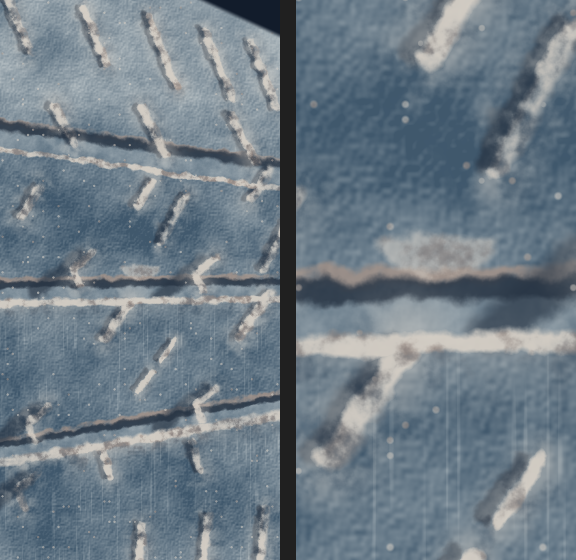
Left: the whole. Right: its middle third, enlarged.
Reproduce this texture procedurally as a Shadertoy shader.

```glsl
// Worn, dusty tyre tread seen close up: three long grooves fan across blue-grey rubber,
// with rows of slanted sipes and hooked notches between them. Distances to strokes, roughened
// by noise, build separate dust and shadow masks that are laid over a mottled base.

#define RUBBER_DARK vec3(0.25, 0.345, 0.425)
#define RUBBER_PALE vec3(0.64, 0.685, 0.71)
#define DUST vec3(0.85, 0.82, 0.78)
#define CLAY vec3(0.64, 0.57, 0.53)
#define SHADOW vec3(0.15, 0.20, 0.26)
#define BACKDROP vec3(0.07, 0.11, 0.17)
#define ROUGHNESS 0.026
#define GRAIN 0.22
#define GROOVES 3.0

float hash(vec2 p) {
    vec3 q = fract(vec3(p.xyx) * 0.1031);
    q += dot(q, q.yzx + 33.33);
    return fract((q.x + q.y) * q.z);
}

float noise(vec2 p) {
    vec2 i = floor(p), f = fract(p);
    f = f * f * (3.0 - 2.0 * f);
    return mix(mix(hash(i), hash(i + vec2(1, 0)), f.x),
               mix(hash(i + vec2(0, 1)), hash(i + vec2(1, 1)), f.x), f.y);
}

float fbm(vec2 p) {
    float sum = 0.0, amp = 0.5;
    for (int i = 0; i < 5; i++) {
        sum += amp * noise(p);
        p = mat2(1.6, 1.2, -1.2, 1.6) * p + 7.3;
        amp *= 0.5;
    }
    return sum;
}

// 1 on the line s = 0, falling to 0 at distance w
float band(float s, float w) { return 1.0 - smoothstep(w * 0.35, w, abs(s)); }

float segment(vec2 p, vec2 a, vec2 b) {
    vec2 d = b - a;
    return length(p - a - d * clamp(dot(p - a, d) / dot(d, d), 0.0, 1.0));
}

// Nearest of n slanted strokes; shrink tightens the spacing along the row
float sipes(vec2 p, vec2 first, vec2 pitch, float shrink, vec2 arm, int n) {
    float d = 9.0;
    for (int i = 0; i < n; i++) {
        float k = float(i);
        vec2 c = first + pitch * (k - shrink * k * k);
        vec2 a = arm * (0.85 + 0.3 * hash(first * 91.0 + k));
        d = min(d, segment(p, c - a, c + a));
    }
    return d;
}

// Hooked notches: x is the distance to the bright rim, y to the shaded channel at its left
vec2 notches(vec2 p, vec2 first, vec2 pitch, int n) {
    vec2 d = vec2(9.0);
    for (int i = 0; i < n; i++) {
        vec2 c = first + pitch * float(i);
        float rim = min(segment(p, c, c + vec2(0.07, -0.06)), segment(p, c, c + vec2(0.025, 0.06)));
        d = min(d, vec2(rim, segment(p, c + vec2(0.03, -0.045), c + vec2(-0.13, 0.08))));
    }
    return d;
}

// Lays dust (x) and its shaded left side (y) for a stroke field
void addStroke(inout vec2 mask, float d, float shaded, float w, float wear) {
    mask.x = max(mask.x, band(d, w) * wear);
    mask.x = max(mask.x, 0.45 * wear * wear * exp(-d * d / (w * w * 4.0)));
    mask.y = max(mask.y, 0.75 * band(shaded, w * 0.85));
}

void mainImage(out vec4 fragColor, in vec2 fragCoord) {
    // Width is 1, height is 2, y runs downward
    vec2 p = vec2(fragCoord.x / iResolution.x, 2.0 - 2.0 * fragCoord.y / iResolution.y);
    float mottled = fbm(p * 6.0), rough = fbm(p * 34.0 + 4.0);
    float wear = smoothstep(0.2, 0.65, 0.5 * mottled + 0.6 * rough);
    vec2 q = p + ROUGHNESS * (vec2(rough, fbm(p * 30.0 + 19.0)) - 0.5);
    vec2 left = q + vec2(0.021, 0.004);

    // Rubber: pale at the upper shoulder, darker and patchy below
    float tone = 0.26 + 0.42 * (1.0 - smoothstep(0.25, 0.75, p.y)) + 0.9 * (mottled - 0.48);
    tone += 0.14 * smoothstep(0.75, 1.0, p.x) + 0.35 * (rough - 0.48);
    tone += GRAIN * (noise(p * 150.0) - noise(p * 150.0 + vec2(0.6, 0.8)));
    float scratch = noise(vec2(p.x * 150.0, p.y * 5.0));
    tone += 0.2 * smoothstep(0.72, 0.95, scratch) * smoothstep(0.8, 1.3, p.y);
    vec3 col = mix(RUBBER_DARK, RUBBER_PALE, clamp(tone, 0.0, 1.1));

    // Grooves fan out: row is a whole number along each one
    float row = (q.y - 0.448 - 0.14 * q.x) / (0.571 - 0.155 * q.x);
    float id = clamp(floor(row + 0.5), 0.0, GROOVES - 1.0);
    float s = (row - id) * (0.571 - 0.155 * q.x);
    float ridge = id < 0.5 ? 0.085 : 0.064;
    float trough = smoothstep(-0.015, 0.01, s) * (1.0 - smoothstep(ridge - 0.02, ridge, s));
    col = mix(col, mix(RUBBER_DARK, RUBBER_PALE, 0.35 + 0.7 * rough), 0.75 * trough);
    col = mix(col, CLAY, 0.8 * band(s + 0.016, 0.016) * wear);
    float cut = band(s, (id < 0.5 ? 0.025 : 0.016) * (0.7 + 0.7 * mottled));
    col = mix(col, SHADOW, 0.85 * cut);
    float spill = smoothstep(ridge - 0.01, ridge, s) * exp(-max(s - ridge, 0.0) * 24.0);
    spill *= id * 0.5 * (1.1 - 0.6 * p.x) * smoothstep(0.35, 0.7, mottled + 0.3 * rough);
    vec2 mask = vec2(max(band(s - ridge, 0.014 + 0.006 * id) * (0.45 + 0.55 * wear), spill), 0.0);

    // Shoulder sipes, then the longer ones crossing the first groove
    #define SIPES(first, pitch, shrink, arm, n, w) addStroke(mask, sipes(q, first, pitch, shrink, arm, n), sipes(left, first, pitch, shrink, arm, n), w, wear)
    SIPES(vec2(0.06, 0.07), vec2(0.30, 0.066), 0.066, vec2(0.045, 0.11), 5, 0.021);
    SIPES(vec2(0.23, 0.445), vec2(0.32, 0.025), 0.0, vec2(0.04, 0.075), 3, 0.023);
    // Opposed sipes on the two middle ribs
    SIPES(vec2(0.11, 0.72), vec2(0.41, -0.03), 0.0, vec2(-0.032, 0.05), 3, 0.025);
    SIPES(vec2(0.62, 0.78), vec2(0.37, 0.09), 0.0, vec2(-0.045, 0.085), 2, 0.022);
    SIPES(vec2(0.42, 1.145), vec2(0.49, -0.02), 0.0, vec2(-0.05, 0.07), 2, 0.027);
    SIPES(vec2(0.52, 1.36), vec2(0.08, -0.11), 0.0, vec2(-0.027, 0.036), 2, 0.015);
    // Lower rib and the upright sipes of the lower shoulder
    SIPES(vec2(0.38, 1.65), vec2(0.32, -0.02), 0.0, vec2(0.016, 0.055), 2, 0.022);
    SIPES(vec2(0.50, 1.97), vec2(0.25, -0.035), 0.06, vec2(-0.008, 0.10), 3, 0.024);

    // Hooked notches on the second and third grooves, and the lower left corner
    vec2 hook = min(notches(q, vec2(0.26, 0.96), vec2(0.44, 0.02), 2),
                    notches(q, vec2(0.10, 1.51), vec2(0.60, -0.065), 2));
    hook = min(hook, notches(q, vec2(0.06, 1.75), vec2(1.0, 0.0), 1));
    mask.y = max(mask.y, 0.65 * band(hook.y, 0.042));
    addStroke(mask, hook.x, 9.0, 0.022, wear);

    // A scuffed half disc and scattered grit
    vec2 scuff = q - vec2(0.50, 0.945);
    float disc = (1.0 - smoothstep(0.055, 0.07, length(scuff * vec2(0.85, 1.2)))) * smoothstep(-0.005, 0.008, scuff.y);
    mask.x = max(mask.x, 0.6 * disc);
    vec2 cell = floor(p * 55.0), off = fract(p * 55.0) - 0.5;
    float grit = step(0.95, hash(cell + 5.0)) * (1.0 - smoothstep(0.12, 0.34, length(off)));
    mask.x = max(mask.x, 0.6 * grit);

    col = mix(col, SHADOW, mask.y * (1.0 - 0.7 * mask.x));
    col = mix(col, mix(CLAY, DUST, smoothstep(0.3, 0.62, rough + 0.1 * wear)), 0.92 * mask.x);

    // Dark backdrop past the curved upper right edge
    float edge = p.y - 0.46 * (p.x - 0.72);
    col = mix(col, RUBBER_PALE, 0.5 * exp(-max(edge, 0.0) * 18.0) * smoothstep(0.4, 0.8, p.x));
    col = mix(BACKDROP, col, smoothstep(-0.012, 0.012, edge));
    fragColor = vec4(col, 1.0);
}
```
